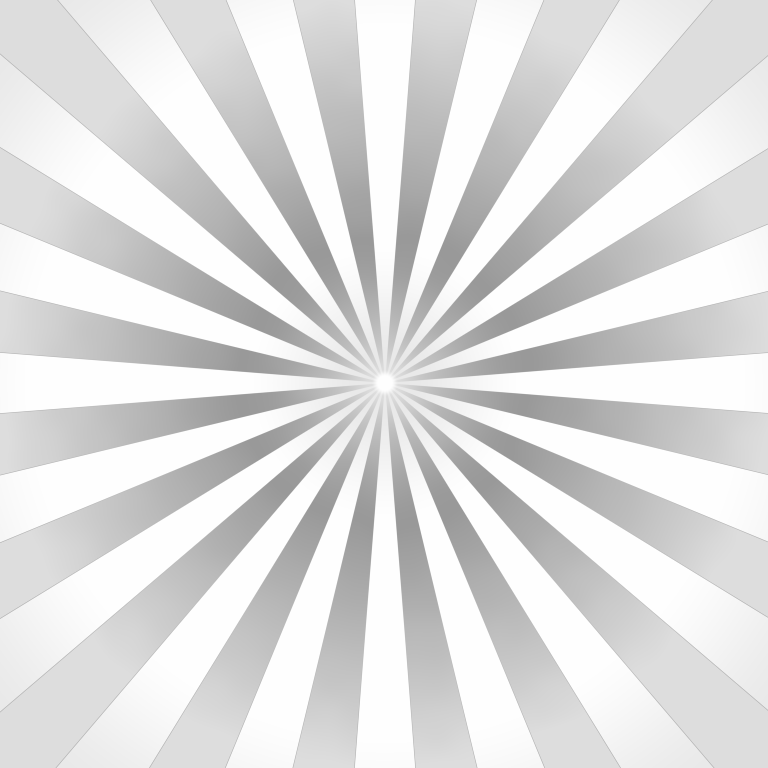
Give the GLSL for this background, as a three.js fragment shader.

```glsl
// Grey and white sunburst: twenty rays around a small glowing centre.
varying vec2 vUv;

float hash(vec2 p) {
  return fract(sin(dot(p, vec2(127.1, 311.7))) * 43758.5453);
}

float noise(vec2 p) {
  vec2 i = floor(p), f = fract(p);
  f = f * f * (3.0 - 2.0 * f);
  return mix(mix(hash(i), hash(i + vec2(1.0, 0.0)), f.x),
             mix(hash(i + vec2(0.0, 1.0)), hash(i + vec2(1.0, 1.0)), f.x), f.y);
}

// Grey ray: pale at the hub, darkest at a fifth of the canvas, pale outside
float greyTone(float radius) {
  float inner = mix(0.84, 0.60, smoothstep(-0.03, 0.19, radius));
  float outer = 0.265 * clamp((radius - 0.19) / 0.31, 0.0, 1.0);
  return inner + outer;
}

// White ray: softly shaded at the hub and in the corners
float whiteTone(float radius) {
  float hub = mix(0.90, 1.0, smoothstep(0.0, 0.20, radius));
  return hub - 0.09 * smoothstep(0.43, 0.68, radius);
}

void main() {
  vec2 p = vUv - vec2(0.5013);
  float radius = length(p);
  float angle = atan(p.x, p.y);

  // Signed distance to the nearest ray edge, positive inside white rays
  float edge = radius * asin(clamp(cos(20.0 * angle), -1.0, 1.0)) / 20.0;
  float whiteRay = smoothstep(-0.0009, 0.0009, edge);

  // Faint mottling shifts the grey gradient
  float mottle = (noise(vUv * 28.0) - 0.5) * 0.016;
  float tone = mix(greyTone(radius + mottle), whiteTone(radius), whiteRay);

  // Thin outline along the outer edges
  float outline = 1.0 - smoothstep(0.0, 0.0012, abs(edge + 0.0003));
  tone -= 0.13 * outline * smoothstep(0.30, 0.55, radius);

  // Bright hub with a soft halo
  tone = mix(tone, 0.93, 0.6 * exp(-radius * radius / 0.0012));
  tone = mix(tone, 1.0, 1.0 - smoothstep(0.008, 0.018, radius));

  gl_FragColor = vec4(vec3(clamp(tone, 0.0, 0.995)), 1.0);
}
```
